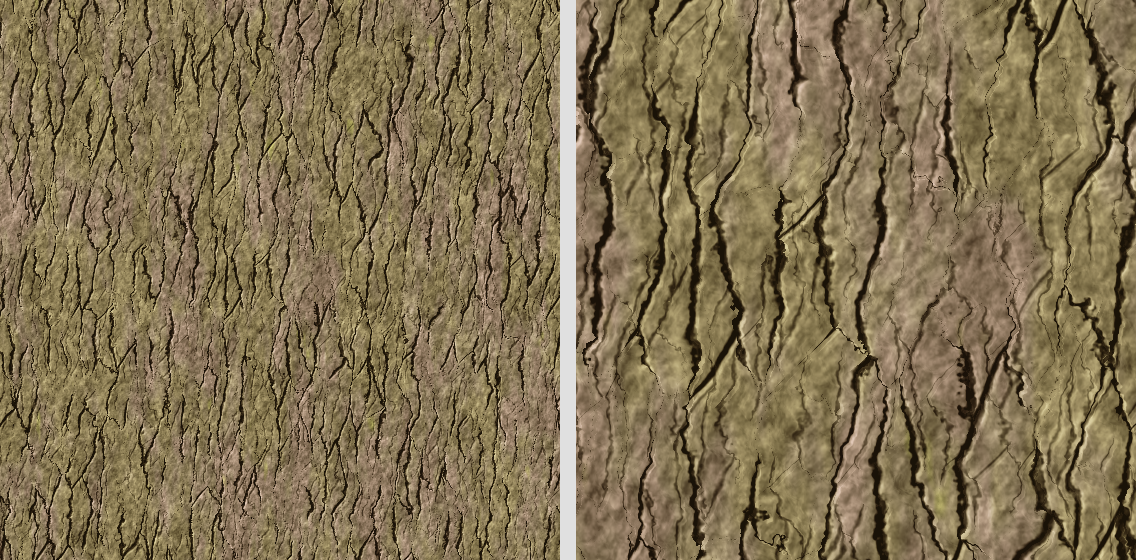
Left, the full canvas; right, a detail of the centre.
Give the GLSL for this texture, as a Shadertoy shader.

```glsl
// Rough tree bark: tall, ragged plates split by thin, dark, broken fissures.
// Stretched, warped Voronoi borders give the fissures; fractal noise adds flakes.
// The relief is lit from the upper left and mapped to a brown colour ramp.

#define PLATES vec2(33.0, 9.0)    // large plates across and up the canvas
#define FLAKES vec2(62.0, 21.0)   // small plates on top of them
#define LEAN 0.06                 // sideways drift of the fissures
#define FISSURE_WIDTH 0.0036
#define FISSURE_DEPTH 0.37
#define RELIEF 0.43               // strength of the side light
#define GRAIN 0.40
#define BASE_TONE 0.555
#define LIGHT_STEP vec2(-0.0022, 0.0018)

const vec3 PIT   = vec3(0.10, 0.07, 0.03);
const vec3 DARK  = vec3(0.18, 0.13, 0.07);
const vec3 UMBER = vec3(0.35, 0.29, 0.19);
const vec3 BROWN = vec3(0.47, 0.41, 0.295);
const vec3 TAN   = vec3(0.61, 0.54, 0.42);
const vec3 PALE  = vec3(0.72, 0.65, 0.52);
const vec3 CHALK = vec3(0.86, 0.80, 0.69);
const vec3 MOSS_TINT = vec3(0.99, 1.005, 0.89);
const vec3 PINK_TINT = vec3(1.025, 0.98, 1.04);
const vec3 LICHEN = vec3(0.62, 0.62, 0.27);

float hash(vec2 p) {
    vec3 q = fract(p.xyx * 0.1031);
    q += dot(q, q.yzx + 33.33);
    return fract((q.x + q.y) * q.z);
}

float noise(vec2 p) {
    vec2 i = floor(p), f = fract(p);
    f = f * f * (3.0 - 2.0 * f);
    return mix(mix(hash(i), hash(i + vec2(1, 0)), f.x),
               mix(hash(i + vec2(0, 1)), hash(i + vec2(1, 1)), f.x), f.y);
}

float fbm(vec2 p, int octaves) {
    float sum = 0.0, amp = 0.5, total = 0.0;
    for (int i = 0; i < octaves; i++) {
        sum += amp * noise(p);
        total += amp;
        amp *= 0.65;
        p = p * 2.03 + 17.3;
    }
    return sum / total;
}

// Voronoi plates: x = canvas distance to the border, y = plate id,
// z = how upright the border is, w = which side it lies on
vec4 plates(vec2 p, vec2 cells) {
    vec2 cell = floor(p), nearest = vec2(0.0), second = vec2(0.0);
    float d1 = 9.0, d2 = 9.0, id = 0.0;
    for (int y = -1; y <= 1; y++)
    for (int x = -1; x <= 1; x++) {
        vec2 c = cell + vec2(x, y);
        vec2 r = c + vec2(hash(c + 3.7), hash(c + 51.3)) - p;
        float d = dot(r, r);
        if (d < d1) {
            d2 = d1; second = nearest;
            d1 = d; nearest = r; id = hash(c + 91.1);
        } else if (d < d2) {
            d2 = d; second = r;
        }
    }
    vec2 slope = (second - nearest) * cells;
    float steep = max(length(slope), 0.001);
    return vec4(0.5 * (d2 - d1) / steep, id, abs(slope.x) / steep, sign(slope.x));
}

// Width of the fissure, which opens and closes along its length
float opening(vec4 plate, vec2 p, float width) {
    return width * smoothstep(0.22, 0.72, noise(p)) * smoothstep(0.55, 0.95, plate.z);
}

// Bark surface: x = height, y = large fissures, z = small fissures, w = plate shade
vec4 bark(vec2 p) {
    vec2 w = p;
    w.x -= LEAN * p.y;
    w.x += 0.024 * (fbm(p * vec2(19.0, 15.0), 2) - 0.5);
    w += vec2(0.013, 0.016) * (fbm(p * vec2(72.0, 66.0) + 9.0, 4) - 0.5);
    vec4 large = plates(w * PLATES + 20.0, PLATES);
    vec4 small = plates(w * FLAKES + 70.0, FLAKES);
    float gap = opening(large, w * vec2(36.0, 19.0) + 5.0, FISSURE_WIDTH);
    float slit = opening(small, w * vec2(55.0, 32.0) + 40.0, FISSURE_WIDTH * 0.6);
    float deep = smoothstep(gap * 0.35, gap + 0.0004, large.x + 0.0002);
    float fine = smoothstep(slit * 0.2, slit + 0.0004, small.x + 0.0003);
    float flakes = fbm(w * vec2(100.0, 66.0) + 30.0, 4);
    float height = 0.38 * deep + 0.2 * fine + 0.95 * flakes;

    // Plates fall away into shade on the side turned from the light
    float shade = exp(-large.x / 0.005) * step(0.0, large.w) * gap / FISSURE_WIDTH;
    return vec4(height, deep, fine, 0.06 * (large.y - 0.5) - 0.10 * shade);
}

vec3 ramp(float t) {
    vec3 c = mix(PIT, DARK, smoothstep(0.05, 0.18, t));
    c = mix(c, UMBER, clamp((t - 0.18) / 0.17, 0.0, 1.0));
    c = mix(c, BROWN, clamp((t - 0.35) / 0.12, 0.0, 1.0));
    c = mix(c, TAN, clamp((t - 0.47) / 0.14, 0.0, 1.0));
    c = mix(c, PALE, clamp((t - 0.61) / 0.11, 0.0, 1.0));
    return mix(c, CHALK, clamp((t - 0.72) / 0.16, 0.0, 1.0));
}

void mainImage(out vec4 fragColor, in vec2 fragCoord) {
    vec2 p = fragCoord / iResolution.y;
    vec4 b = bark(p);
    float light = b.x - bark(p + LIGHT_STEP).x;

    // Tone from fissures, side light, plate shade and grain
    float tone = BASE_TONE + RELIEF * light + b.w;
    tone -= FISSURE_DEPTH * (1.0 - b.y) + 0.18 * (1.0 - b.z) * b.y;
    tone += 0.20 * (fbm(p * vec2(50.0, 22.0) + 60.0, 3) - 0.5);
    tone += GRAIN * (fbm(p * vec2(150.0, 125.0), 3) - 0.5);

    // Moss, pinkish bare bark and rare lichen streaks
    float patches = fbm(p * vec2(24.0, 8.0) + 80.0, 4);
    vec3 col = ramp(tone);
    col *= mix(vec3(1.0), MOSS_TINT, smoothstep(0.40, 0.62, patches));
    col *= mix(PINK_TINT, vec3(1.0), smoothstep(0.30, 0.46, patches));
    float lichen = smoothstep(0.76, 0.88, fbm(p * vec2(40.0, 13.0) + 140.0, 3));
    col = mix(col, LICHEN * (0.5 + tone), 0.45 * lichen * b.y);
    fragColor = vec4(col, 1.0);
}
```
